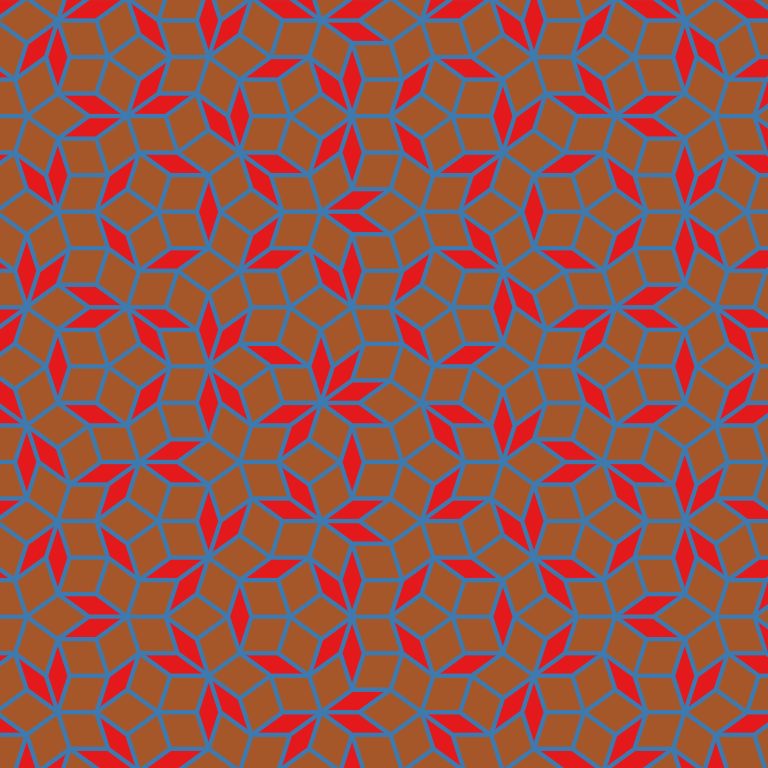
Write a WebGL 2 fragment shader that draws this pattern.

```glsl
#version 300 es
precision highp float;
// Outlined rhombus tiling with fivefold order that never repeats.
// Five families of parallel lines form a grid; every crossing of two lines
// is the dual of one rhombus, so each pixel tests the crossings near it.

#define EDGE 0.05                      // side of a rhombus, in canvas units
#define LINE 0.0057                    // width of the outlines
#define PHASE 0.21                     // shift of every line family
#define PAN vec2(37.31, 23.67)         // view position, in rhombus sides
#define WIDE_COLOR vec3(0.65, 0.34, 0.16)
#define THIN_COLOR vec3(0.89, 0.10, 0.11)
#define LINE_COLOR vec3(0.24, 0.48, 0.69)

uniform vec2 u_resolution;
out vec4 fragColor;

const float TAU = 6.2831853;

float cross2(vec2 a, vec2 b) {
    return a.x * b.y - a.y * b.x;
}

// Unit normal of a line family, also a side direction of the rhombi
vec2 direction(int family) {
    float angle = TAU * float(family) / 5.0;
    return vec2(cos(angle), sin(angle));
}

// Centre of the rhombus dual to the crossing of lines m (family j), n (family k)
vec2 rhombusCenter(vec2 dirs[5], int j, int k, float m, float n) {
    float s = m - PHASE;
    float t = n - PHASE;
    vec2 u = dirs[j];
    vec2 v = dirs[k];
    vec2 crossing = vec2(s * v.y - t * u.y, t * u.x - s * v.x) / cross2(u, v);
    vec2 center = (m + 0.5) * u + (n + 0.5) * v;
    for (int i = 0; i < 5; i++) {
        if (i != j && i != k) {
            center += ceil(dot(crossing, dirs[i]) + PHASE) * dirs[i];
        }
    }
    return center;
}

// x: distance to the nearest side, y: 1 inside a thin rhombus, else 0
vec2 rhombusTiling(vec2 p) {
    vec2 dirs[5];
    for (int i = 0; i < 5; i++) dirs[i] = direction(i);

    vec2 gridPoint = 0.4 * p;          // the dual map scales by 5/2
    vec2 best = vec2(-1e3, 0.0);
    for (int j = 0; j < 4; j++) {
        for (int k = j + 1; k < 5; k++) {
            float area = cross2(dirs[j], dirs[k]);
            float thin = float(k - j == 2 || k - j == 3);
            float m0 = floor(dot(gridPoint, dirs[j]) + PHASE);
            float n0 = floor(dot(gridPoint, dirs[k]) + PHASE);

            // Two nearest lines of each family
            for (int c = 0; c < 4; c++) {
                float m = m0 + float(c & 1);
                float n = n0 + float(c >> 1);
                vec2 r = p - rhombusCenter(dirs, j, k, m, n);
                vec2 local = abs(vec2(cross2(r, dirs[k]), cross2(dirs[j], r)) / area);
                float inside = (0.5 - max(local.x, local.y)) * abs(area);
                if (inside > best.x) best = vec2(inside, thin);
            }
        }
    }
    return best;
}

void main() {
    float canvas = min(u_resolution.x, u_resolution.y);
    vec2 uv = gl_FragCoord.xy / canvas;
    vec2 tile = rhombusTiling(uv / EDGE + PAN);

    // Fill with a smooth outline one pixel soft
    float pixel = 1.0 / canvas;
    float toOutline = tile.x * EDGE - 0.5 * LINE;
    float fill = clamp(toOutline / pixel + 0.5, 0.0, 1.0);
    vec3 color = mix(WIDE_COLOR, THIN_COLOR, tile.y);
    fragColor = vec4(mix(LINE_COLOR, color, fill), 1.0);
}
```
